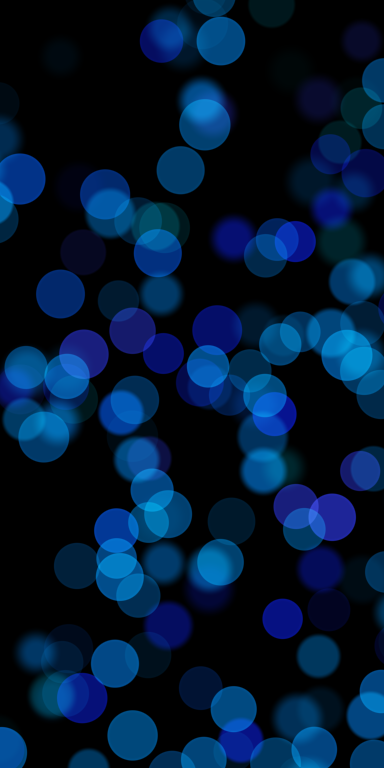
This background is drawn by a Shadertoy shader. Its source:

```glsl
// Overlapping translucent blue bokeh discs, sharp and blurred, scattered on black.

// Three random values in 0..1 from an integer seed.
vec3 hash3(uint seed) {
    uvec3 v = uvec3(seed, seed + 71u, seed + 193u) * 1664525u + 1013904223u;
    v.x += v.y * v.z; v.y += v.z * v.x; v.z += v.x * v.y;
    v ^= v >> 16u;
    v.x += v.y * v.z; v.y += v.z * v.x; v.z += v.x * v.y;
    return vec3(v >> 8u) / 16777216.0;
}

// Full-strength light colour for a random pick in 0..1.
vec3 lightColor(float pick) {
    if (pick < 0.50) return mix(vec3(0.0, 0.30, 0.50), vec3(0.01, 0.35, 0.66), pick * 2.0);
    if (pick < 0.64) return vec3(0.01, 0.24, 0.64);
    if (pick < 0.79) return vec3(0.03, 0.08, 0.60);
    if (pick < 0.89) return vec3(0.13, 0.16, 0.66);
    return vec3(0.0, 0.17, 0.20);
}

// Disc coverage; the edge fades across the given softness.
float disc(float dist, float radius, float softness) {
    return 1.0 - smoothstep(radius - softness, radius + softness, dist);
}

void mainImage(out vec4 fragColor, in vec2 fragCoord) {
    vec2 p = fragCoord / iResolution.x;
    vec2 canvas = vec2(1.0, iResolution.y / iResolution.x);
    float pixel = 1.0 / iResolution.x;
    vec3 color = vec3(0.0);

    for (uint i = 0u; i < 155u; i++) {
        vec3 place = hash3(i * 2u + 11u);
        vec3 look = hash3(i * 2u + 5012u);

        // Centres reach past the border so that discs are cut by it.
        vec2 center = mix(vec2(-0.07), canvas + 0.07, place.xy);
        float radius = mix(0.053, 0.068, place.z);
        float dist = length(p - center);

        // Most discs are crisp, some are strongly out of focus.
        float blur = smoothstep(0.45, 1.0, look.y);
        float softness = max(0.8 * pixel, mix(0.002, 0.024, blur));
        float mask = disc(dist, radius - 0.4 * softness, softness);

        // Crisp discs carry a faint bright rim.
        float rim = smoothstep(radius - 0.009, radius - 0.002, dist) * (1.0 - blur);
        float strength = mix(0.10, 0.95, look.z) * (1.0 + 0.10 * rim);

        // Screen blend keeps overlaps luminous.
        vec3 light = lightColor(look.x) * strength * mask;
        color = 1.0 - (1.0 - color) * (1.0 - light);
    }

    fragColor = vec4(color, 1.0);
}
```
